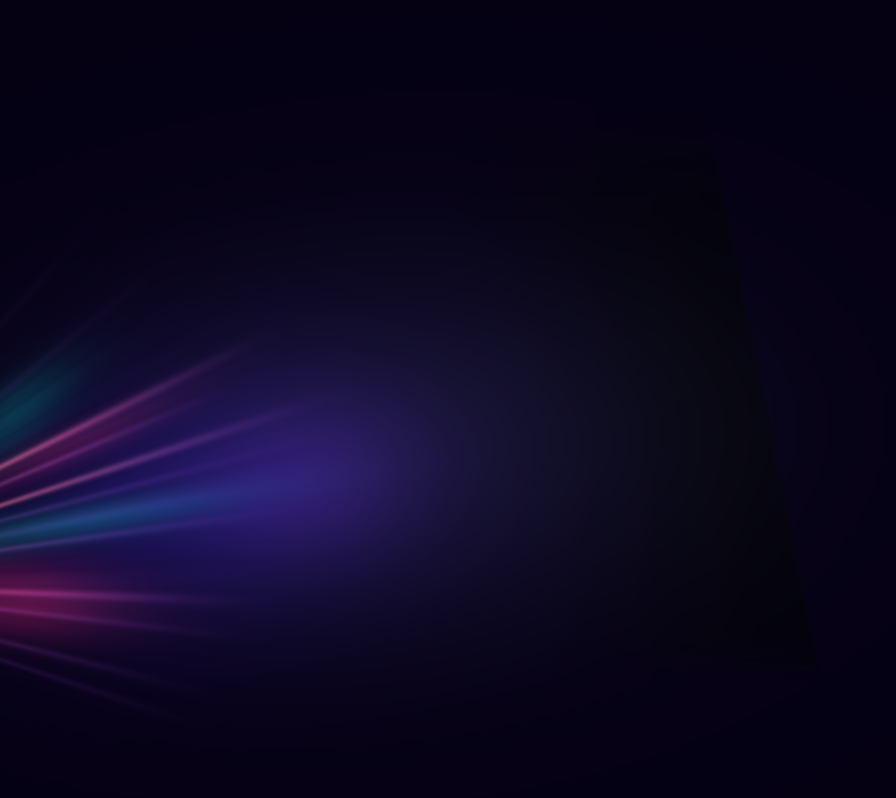
Give the GLSL for this background, as a Shadertoy shader.

```glsl
// A fan of violet, pink and teal light rays entering a dark indigo haze from the left.

// Lengths are in canvas heights, origin at the lower left.
const vec3 NIGHT = vec3(0.020, 0.002, 0.076);
const vec3 SHADE = vec3(0.012, 0.008, 0.040);
const vec3 NAVY = vec3(0.066, 0.074, 0.108);
const vec3 INDIGO = vec3(0.050, 0.025, 0.200);
const vec3 VIOLET = vec3(0.070, 0.026, 0.120);
const vec3 CRIMSON = vec3(0.300, 0.050, 0.120);
const vec3 TEAL = vec3(-0.010, 0.180, 0.140);
const vec3 ROSE = vec3(0.180, 0.030, 0.060);
const vec3 RAY_COOL = vec3(0.180, 0.080, 0.260);
const vec3 RAY_HOT = vec3(0.480, 0.230, 0.220);

const vec2 FAN_ORIGIN = vec2(-0.292, 0.270);
const float STREAK_DEPTH = 0.09;
const float PANEL_LEAN = 0.201;
const float PANEL_EDGE = 1.057;

// Each ray: slope, half width in slope, reach, brightness.
const int RAY_COUNT = 12;
const vec4 RAYS[RAY_COUNT] = vec4[](
    vec4( 1.100, 0.022, 0.14, 0.12),
    vec4( 0.805, 0.018, 0.25, 0.20),
    vec4( 0.495, 0.014, 0.38, 0.92),
    vec4( 0.420, 0.011, 0.33, 0.62),
    vec4( 0.330, 0.012, 0.46, 0.95),
    vec4( 0.265, 0.011, 0.45, 0.45),
    vec4( 0.205, 0.016, 0.40, 0.36),
    vec4( 0.140, 0.011, 0.44, 0.52),
    vec4(-0.040, 0.014, 0.38, 0.68),
    vec4(-0.115, 0.011, 0.36, 0.50),
    vec4(-0.250, 0.012, 0.30, 0.40),
    vec4(-0.330, 0.012, 0.29, 0.32));

// Soft elliptical glow, turned by an angle in radians.
float glow(vec2 p, vec2 center, vec2 radii, float angle) {
    vec2 d = p - center;
    float c = cos(angle), s = sin(angle);
    d = vec2(c * d.x + s * d.y, c * d.y - s * d.x) / radii;
    return exp(-dot(d, d));
}

// Dark leaning panel whose right side ends in a faint edge.
float panelShade(vec2 p) {
    float d = p.x - (PANEL_EDGE - PANEL_LEAN * p.y);
    float edge = 1.0 - smoothstep(-0.004, 0.004, d);
    float fade = smoothstep(-0.36, -0.02, d);
    float ends = smoothstep(0.14, 0.20, p.y) * (1.0 - smoothstep(0.72, 0.88, p.y));
    return edge * fade * ends;
}

// Fine brightness variation across the fan.
float streaks(float slope) {
    return 0.5 * sin(slope * 67.0 + 1.0) + 0.3 * sin(slope * 113.0)
         + 0.2 * sin(slope * 191.0 + 2.0);
}

vec3 fanRays(float slope, float x) {
    vec3 light = vec3(0.0);
    for (int i = 0; i < RAY_COUNT; i++) {
        vec4 ray = RAYS[i];
        float offset = (slope - ray.x) / ray.y;
        float along = clamp(x / ray.z, 0.0, 1.0);
        float fade = 1.0 - smoothstep(0.0, 1.0, along);
        float heat = ray.w * ray.w * (1.0 - along);
        light += mix(RAY_COOL, RAY_HOT, heat) * ray.w * fade * exp(-offset * offset);
    }
    return light;
}

void mainImage(out vec4 fragColor, in vec2 fragCoord) {
    vec2 p = fragCoord / iResolution.y;
    vec2 fromOrigin = p - FAN_ORIGIN;
    float slope = fromOrigin.y / fromOrigin.x;

    // Wide haze and its violet core
    vec3 haze = NAVY * glow(p, vec2(0.48, 0.437), vec2(0.40, 0.23), 0.08);
    haze += INDIGO * glow(p, vec2(0.24, 0.375), vec2(0.26, 0.16), 0.12);
    haze += VIOLET * glow(p, vec2(0.39, 0.40), vec2(0.14, 0.10), 0.2);

    // Coloured glows near the left side
    haze += CRIMSON * glow(p, vec2(0.02, 0.25), vec2(0.13, 0.046), -0.06);
    haze += TEAL * glow(p, vec2(0.01, 0.475), vec2(0.10, 0.034), 0.65);
    haze += TEAL * glow(p, vec2(0.08, 0.342), vec2(0.21, 0.023), 0.17);
    haze += ROSE * glow(p, vec2(0.08, 0.437), vec2(0.14, 0.022), 0.43);

    // Streaks fade out with distance from the left side
    float nearLeft = 1.0 - smoothstep(0.05, 0.48, p.x);
    haze *= 1.0 + STREAK_DEPTH * nearLeft * streaks(slope);

    vec3 color = mix(NIGHT, SHADE, panelShade(p)) + haze;
    color += fanRays(slope, p.x);
    fragColor = vec4(clamp(color, 0.0, 1.0), 1.0);
}
```
